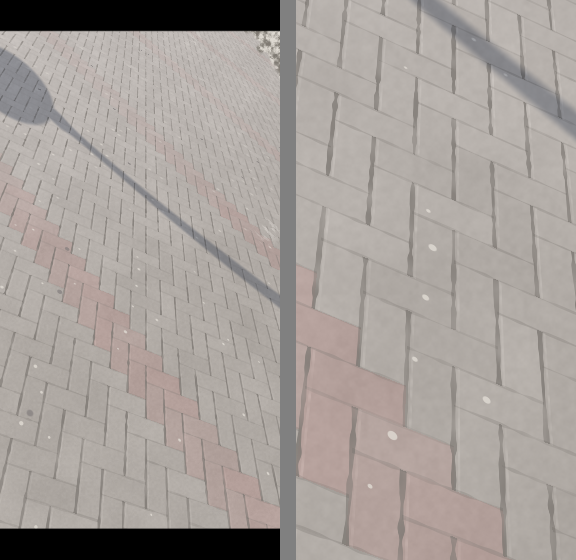
Left: the whole. Right: its middle third, enlarged.
This texture is drawn by a Shadertoy shader. Its source:

```glsl
float hash(vec2 p) {
    vec3 q = fract(p.xyx * vec3(0.1031, 0.1030, 0.0973));
    q += dot(q, q.yzx + 33.33);
    return fract((q.x + q.y) * q.z);
}

float noise(vec2 p) {
    vec2 i = floor(p), f = fract(p);
    f *= f * (3.0 - 2.0 * f);
    return mix(mix(hash(i), hash(i + vec2(1, 0)), f.x),
               mix(hash(i + vec2(0, 1)), hash(i + vec2(1, 1)), f.x), f.y);
}

float fbm(vec2 p) {
    float sum = 0.0, gain = 0.5;
    for (int i = 0; i < 4; i++) {
        sum += gain * noise(p);
        p = p * 2.03 + 17.0;
        gain *= 0.5;
    }
    return sum;
}

// Thin line that fades instead of aliasing when narrower than a pixel
float line(float d, float halfWidth, float px) {
    float w = max(halfWidth, 0.5 * px);
    return (1.0 - smoothstep(w - 0.5 * px, w + 0.5 * px, d)) * halfWidth / w;
}

// Tilted ground plane, measured in brick widths
vec2 groundPlane(vec2 p) {
    float depth = p.y - 0.6 * p.x + 0.833;
    return vec2(29.7 * (p.x - 0.521), 34.0 * (p.y - 0.4 * p.x - 0.99)) / depth;
}

vec3 paving(vec2 p, vec2 ground, vec2 px) {
    // Herringbone: two cells per brick, upright for steps 0-1, lying for 2-3
    vec2 cell = floor(ground), local = fract(ground);
    float diagonal = cell.x - cell.y;
    float stepIndex = mod(diagonal, 4.0);
    bool upright = stepIndex < 1.5;
    vec2 size = upright ? vec2(1, 2) : vec2(2, 1);
    vec2 offset = vec2(stepIndex > 2.5 ? 1 : 0, stepIndex < 0.5 ? 1 : 0);
    vec2 id = cell - offset;
    local += offset;

    // Brick tones, with every seventh diagonal course in red
    vec3 color = mix(vec3(0.755, 0.733, 0.718), vec3(0.69, 0.667, 0.645),
                     smoothstep(0.1, 1.4, p.y + 0.15 * p.x));
    float course = mod(floor(diagonal / 4.0) + 1.0, 7.0);
    float red = course < 0.5 ? mix(0.3, 0.9, smoothstep(0.3, 1.0, p.y)) : 0.0;
    red *= 0.75 + 0.4 * hash(id + 5.0);
    color = mix(color, color * vec3(1.01, 0.925, 0.925), red);
    color += 0.025 * (hash(id) - 0.5) + 0.05 * (fbm(p * 9.0) - 0.47);
    color += 0.045 * (fbm(p * 130.0) - 0.47);

    // Worn joints: deep along one direction, faint along the other
    vec2 wobble = 0.05 * (vec2(noise(ground * 4.0), noise(ground * 4.0 + 40.0)) - 0.5);
    vec2 edge = min(local, size - local) + wobble;
    float wear = 0.45 + 0.6 * noise(ground * 1.7 + 9.0);
    float deep = line(edge.x, 0.05, px.x) * wear;
    float faint = line(edge.y, 0.035, px.y) * wear;
    color = mix(color, vec3(0.49, 0.47, 0.45), min(0.85 * deep + 0.33 * faint, 0.8));
    float rim = line(abs(local.x - 0.11), 0.025, px.x);
    color += 0.05 * rim * noise(ground * 6.0);

    // Scattered pale chips and a few dark stains
    vec2 spot = vec2(hash(cell + 71.0), hash(cell + 23.0)) * 0.7 + 0.15;
    float kind = hash(cell + 131.0);
    float radius = 0.04 + 0.06 * hash(cell + 11.0);
    float chip = line(length(fract(ground) - spot), radius, max(px.x, px.y));
    color = mix(color, vec3(0.88, 0.86, 0.83), 0.8 * chip * step(0.91, kind));
    float stain = 1.0 - smoothstep(0.1, 0.19, length(fract(ground) - spot));
    color = mix(color, vec3(0.5, 0.48, 0.48), 0.65 * stain * step(kind, 0.008));
    return color;
}

// Lamp head with a slightly bowed pole
float lampShadow(vec2 p) {
    vec2 q = p - vec2(0.026, 0.298);
    q = vec2(dot(q, vec2(0.77, 0.64)), dot(q, vec2(0.64, -0.77)));
    float head = (length(q / vec2(0.2, 0.096)) - 1.0) * 0.096;
    float t = (p.x - 0.221) / 0.779;
    float axis = 0.4375 + 0.64 * t + 0.05 * t * (1.0 - t);
    float halfWidth = 0.007 + 0.011 * clamp(t, 0.0, 1.0) + 0.012 * exp(-max(t, 0.0) * 18.0);
    float pole = max(abs(p.y - axis) * 0.77 - halfWidth, 0.16 - p.x);
    return 1.0 - smoothstep(-0.006, 0.006, min(head, pole));
}

void mainImage(out vec4 fragColor, in vec2 fragCoord) {
    vec2 uv = fragCoord / iResolution.xy;
    vec2 p = vec2(uv.x, 2.0 - 2.0 * uv.y);
    vec2 ground = groundPlane(p);
    vec3 color = paving(p, ground, fwidth(ground));

    // Pale scuffs on the far bricks
    float scuff = exp(-dot(p - vec2(0.7, 0.15), p - vec2(0.7, 0.15)) * 700.0)
                + exp(-dot(p - vec2(0.96, 0.82), p - vec2(0.96, 0.82)) * 500.0);
    float streak = smoothstep(0.48, 0.62, fbm(vec2(p.x - p.y, p.x + p.y) * vec2(70, 25)));
    color = mix(color, vec3(0.86, 0.84, 0.82), 0.6 * scuff * streak);

    // Rubble beyond the far corner
    float corner = smoothstep(0.0, 0.025, p.x - 0.86 - 0.8 * (p.y - 0.1) + 0.04 * (noise(p * 40.0) - 0.5));
    float rubble = smoothstep(0.25, 0.7, fbm(p * 75.0));
    color = mix(color, mix(vec3(0.5, 0.48, 0.45), vec3(0.87, 0.85, 0.82), rubble), corner);

    color = mix(color, color * vec3(0.73, 0.755, 0.8), lampShadow(p));

    // Black bands above and below
    float soft = 2.0 / iResolution.y;
    color *= smoothstep(-soft, soft, p.y - 0.1107) * smoothstep(-soft, soft, 1.888 - p.y);
    fragColor = vec4(color, 1.0);
}
```
